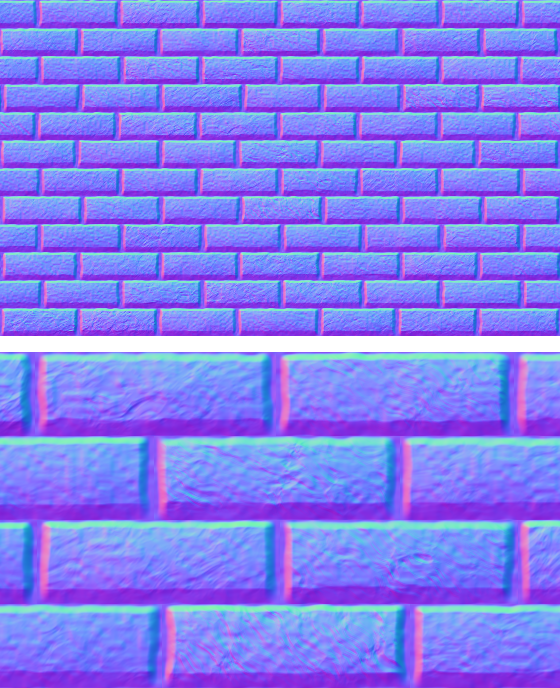
Top, the full canvas; bottom, a detail of the centre.
Reproduce this texture map procedurally as a WebGL 1 fragment shader.

```glsl
precision highp float;
// Tangent-space normal map of a running-bond brick wall, 7 bricks by 12 rows.
// Each brick is a height field (bevels, hashed creases and grit) whose slope,
// plus a pillow shape and tilt, is encoded as a colour with x mirrored.

uniform vec2 u_resolution;

const vec2 GRID = vec2(7.0, 12.0);   // bricks across, rows up
const float BRICK_W = 2.85;          // cell width, in row heights
const float RELIEF = 0.105;          // brick height above the mortar
const float STEP = 0.014;            // half width of the slope sample

float hash(vec2 p) {
  vec3 q = fract(p.xyx * 0.1031);
  q += dot(q, q.yzx + 33.33);
  return fract((q.x + q.y) * q.z);
}

float noise(vec2 p) {
  vec2 i = floor(p);
  vec2 f = fract(p);
  f = f * f * f * (f * (f * 6.0 - 15.0) + 10.0);
  float low = mix(hash(i), hash(i + vec2(1.0, 0.0)), f.x);
  float high = mix(hash(i + vec2(0.0, 1.0)), hash(i + 1.0), f.x);
  return mix(low, high, f.y);
}

vec2 rotate(vec2 p, float angle) {
  float c = cos(angle);
  float s = sin(angle);
  return vec2(c * p.x - s * p.y, s * p.x + c * p.y);
}

// Sideways drift of the joint to the left of a brick; wraps around the grid
float jointDrift(vec2 id) {
  return (hash(mod(id, GRID) + 3.7) - 0.5) * 0.13;
}

// Brick mask: 0 in the mortar, 1 on the face; the lower bevel is the widest
float brickMask(vec2 p, float width, float seed) {
  vec2 wobble = vec2(noise(p * 4.0 + seed), noise(p * 5.0 - seed)) - 0.5;
  p += wobble * vec2(0.04, 0.03);
  float sideGap = 0.025 + 0.025 * hash(vec2(seed, 2.0));
  float lift = 0.03 * (hash(vec2(seed, 5.0)) - 0.5);
  float left = smoothstep(sideGap, sideGap + 0.12, p.x);
  float right = smoothstep(sideGap, sideGap + 0.14, width - p.x);
  float bottom = clamp(p.y / (0.19 + lift), 0.0, 1.0);
  float top = smoothstep(0.01, 0.105 + lift, 1.0 - p.y);
  return left * right * bottom * top;
}

// Layered creases, slightly stretched along one direction
float creases(vec2 p, float seed) {
  float sum = 0.0;
  float amp = 0.5;
  vec2 q = p * vec2(3.6, 7.5) + seed;
  q += 0.8 * vec2(noise(p * 3.5 + seed), noise(p * 3.5 - seed));
  for (int i = 0; i < 3; i++) {
    float n = noise(q);
    sum += amp * mix(n, 1.0 - abs(2.0 * n - 1.0), 0.4);
    q = rotate(q, 0.45) * 1.9 + 17.3;
    amp *= 0.55;
  }
  return sum;
}

// Height of one brick and the mortar around it
float surface(vec2 p, float width, float seed) {
  float mask = brickMask(p, width, seed);

  // Wear: every brick has its own roughness, grain angle and worn patches
  float rough = hash(vec2(seed, 11.0));
  float angle = (hash(vec2(seed, 23.0)) - 0.5) * 1.7;
  float patches = smoothstep(0.2, 0.8, noise(p * 1.8 + seed * 1.3));
  float wear = mix(0.024, 0.078, rough * rough) * mix(0.6, 1.2, patches);
  float grain = creases(rotate(p, angle), seed) - 0.45;
  float grit = 0.018 * noise(p * vec2(11.0, 13.0) + seed * 2.1);
  float lumps = 0.05 * (noise(p * 1.6 + seed * 0.7) - 0.5);

  float mortar = 0.018 * noise(p * 9.0 + seed);
  return mask * (RELIEF + lumps + grit + wear * grain) + (1.0 - mask) * mortar;
}

void main() {
  vec2 wall = gl_FragCoord.xy / u_resolution * GRID;

  // Find the brick: half-brick stagger, then drifting joints
  float row = floor(wall.y);
  float shift = 0.5 * mod(row, 2.0) + 0.05 * (hash(vec2(row, 8.0)) - 0.5);
  float x = (wall.x - shift) * BRICK_W;
  float column = floor(x / BRICK_W);
  float across = x - column * BRICK_W;
  float startDrift = jointDrift(vec2(column, row));
  float endDrift = jointDrift(vec2(column + 1.0, row));
  column += step(BRICK_W + endDrift, across) - step(across, startDrift);

  vec2 id = vec2(column, row);
  float start = jointDrift(id);
  float width = BRICK_W + jointDrift(id + vec2(1.0, 0.0)) - start;
  vec2 local = vec2(x - column * BRICK_W - start, fract(wall.y));
  float seed = 60.0 * hash(mod(id, GRID) + 0.5) + 1.0;

  // Slope of the height field
  vec2 ex = vec2(STEP, 0.0);
  vec2 ey = vec2(0.0, STEP);
  vec2 slope = vec2(
    surface(local + ex, width, seed) - surface(local - ex, width, seed),
    surface(local + ey, width, seed) - surface(local - ey, width, seed));
  slope /= 2.0 * STEP;

  // Broad shape: pillowed, slightly tilted faces and sagging mortar
  vec2 pillow = vec2(0.06, 0.78) * (vec2(0.5 * width, 0.46) - local);
  vec2 tilt = 0.12 * (vec2(hash(vec2(seed, 31.0)), hash(vec2(seed, 37.0))) - 0.5);
  slope += mix(vec2(0.06, 0.3), pillow + tilt, brickMask(local, width, seed));

  // Encode the normal
  vec3 normal = normalize(vec3(slope.x, -slope.y, 1.0));
  gl_FragColor = vec4(0.5 + 0.5 * normal, 1.0);
}
```
